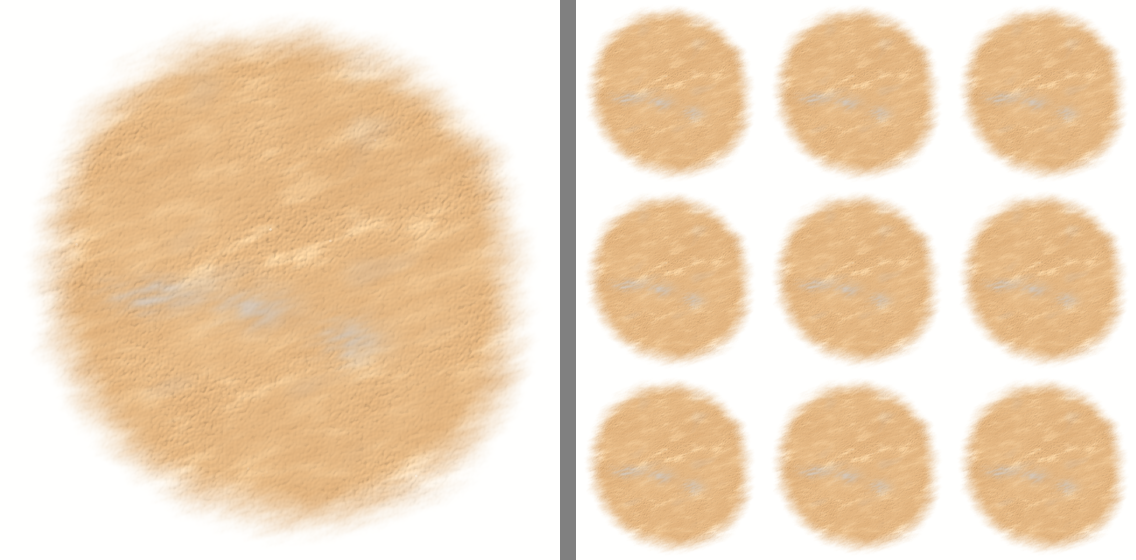
Left, the tile; right, the same tile 3 across and 3 down.
Reproduce this texture procedurally as a three.js fragment shader.

```glsl
// A soft-edged patch of wind-combed sand on white: slanted light ridges,
// crumbly grains lit from the upper left, and a few dusty grey stains.
// Built from sheared gradient noise whose lattice wraps, so it tiles.

varying vec2 vUv;

const float TAU = 6.2831853;
const vec3 PAPER = vec3(1.0, 1.0, 0.995);
const vec3 SAND_DARK = vec3(0.865, 0.675, 0.465);
const vec3 SAND_LIGHT = vec3(0.960, 0.810, 0.615);
const vec3 DUST_GREY = vec3(0.795, 0.745, 0.695);
const float PATCH_RADIUS = 0.420;
const float EDGE_SOFTNESS = 0.056;
const float EDGE_RAGGED = 0.022;
const float RIDGE_SLOPE = 0.3;      // rise over run of the wind direction
const float GRAIN_COUNT = 160.0;    // grains across the canvas
const float GRAIN_CONTRAST = 0.075;
const vec2 LIGHT_OFFSET = vec2(-0.0022, 0.0026);
const float STAIN_STRENGTH = 0.85;
const float GLINT_COUNT = 150.0;
const float GLINT_SHARE = 0.006;

float hash(vec2 cell) {
  vec3 p = fract(cell.xyx * 0.1031);
  p += dot(p, p.yzx + 33.33);
  return fract((p.x + p.y) * p.z);
}

// Gradient at a lattice corner; each wrap in x also steps y by the shear.
float corner(vec2 cell, vec2 offset, vec2 period, float shear, float seed) {
  float turns = floor((cell.x + 0.5) / period.x);
  vec2 wrapped = vec2(cell.x - turns * period.x,
                      mod(cell.y + turns * shear + 0.5, period.y) - 0.5);
  float angle = TAU * hash(floor(wrapped + 0.5) + seed * 17.0);
  return dot(vec2(cos(angle), sin(angle)), offset);
}

// Tiling gradient noise with its rows tilted along the wind, about -0.7 to 0.7.
float noise(vec2 uv, vec2 period, float seed) {
  float shear = floor(RIDGE_SLOPE * period.y + 0.5);
  vec2 p = uv * period - vec2(0.0, shear * uv.x);
  vec2 c = floor(p);
  vec2 f = p - c;
  vec2 w = f * f * f * (f * (f * 6.0 - 15.0) + 10.0);
  vec2 e = vec2(1.0, 0.0);
  float low = mix(corner(c, f, period, shear, seed),
                  corner(c + e, f - e, period, shear, seed), w.x);
  float high = mix(corner(c + e.yx, f - e.yx, period, shear, seed),
                   corner(c + 1.0, f - 1.0, period, shear, seed), w.x);
  return mix(low, high, w.y);
}

// Height of the crumbs: fine grains over slightly larger clumps.
float crumbHeight(vec2 uv) {
  return noise(uv, vec2(GRAIN_COUNT), 3.0)
       + 0.9 * noise(uv, vec2(0.45, 0.6) * GRAIN_COUNT, 4.0);
}

// Rounded, slightly lopsided outline: 1 inside, 0 outside.
float patchCoverage(vec2 uv, float raggedness) {
  vec2 d = uv - 0.5;
  float a = atan(d.y, d.x);
  float radius = PATCH_RADIUS + 0.008 * cos(a) + 0.006 * sin(a)
               - 0.010 * cos(2.0 * a) - 0.011 * sin(2.0 * a)
               - 0.0065 * cos(4.0 * a);
  float edge = length(d) - radius + EDGE_RAGGED * raggedness;
  return 1.0 - smoothstep(-EDGE_SOFTNESS, EDGE_SOFTNESS, edge);
}

// Three dusty stains stepping down to the right, plus faint stray ones.
float stainAmount(vec2 uv, float streak) {
  float amount = 0.25 * smoothstep(0.25, 0.6, noise(uv, vec2(7.0, 12.0), 9.0));
  for (int i = 0; i < 3; i++) {
    float n = float(i);
    vec2 d = uv - vec2(0.285 + 0.175 * n, 0.473 - 0.021 * n * n);
    d += 0.02 * vec2(streak, noise(uv, vec2(14.0, 18.0), 10.0 + n));
    d /= vec2(0.078 - 0.012 * n, 0.029 + 0.005 * n);
    amount += exp(-dot(d, d)) * (0.75 + 0.8 * streak);
  }
  return clamp(amount, 0.0, 1.0);
}

// Rare tiny bright grains.
float glints(vec2 uv) {
  vec2 p = uv * GLINT_COUNT;
  float rare = step(1.0 - GLINT_SHARE, hash(mod(floor(p), GLINT_COUNT) + 71.0));
  return rare * (1.0 - smoothstep(0.15, 0.5, length(fract(p) - 0.5)));
}

void main() {
  vec2 uv = vUv;

  // Broad tone, wind ridges and fine streaks
  float broad = noise(uv, vec2(4.0, 7.0), 1.0);
  float ridge = noise(uv, vec2(10.0, 27.0), 2.0);
  float streak = noise(uv, vec2(26.0, 80.0), 5.0);
  float rough = smoothstep(-0.15, 0.4, noise(uv, vec2(5.0, 8.0), 6.0));
  float crest = smoothstep(0.05, 0.5, ridge + 0.3 * streak);
  float tone = 0.36 + 0.22 * broad + 0.22 * ridge + 0.16 * streak
             + crest * (0.15 + 0.4 * rough);
  vec3 sand = mix(SAND_DARK, SAND_LIGHT, clamp(tone, 0.0, 1.1));

  // Dust stains, then grain relief and glints
  float stain = stainAmount(uv, streak);
  sand = mix(sand, DUST_GREY + 0.07 * streak, STAIN_STRENGTH * stain);
  float height = crumbHeight(uv);
  float relief = height - crumbHeight(uv + LIGHT_OFFSET);
  float pits = smoothstep(0.2, 0.8, -height);
  float grain = 0.7 * relief - 0.7 * pits;
  sand *= 1.0 + GRAIN_CONTRAST * (0.6 + 0.7 * rough) * (1.0 - 0.5 * stain) * grain;
  sand = mix(sand, PAPER, 0.7 * rough * crest * glints(uv));

  // Fade into the paper
  float cover = patchCoverage(uv, broad + 0.8 * ridge + 0.4 * streak + 0.2 * height);
  gl_FragColor = vec4(mix(PAPER, sand, cover), 1.0);
}
```
